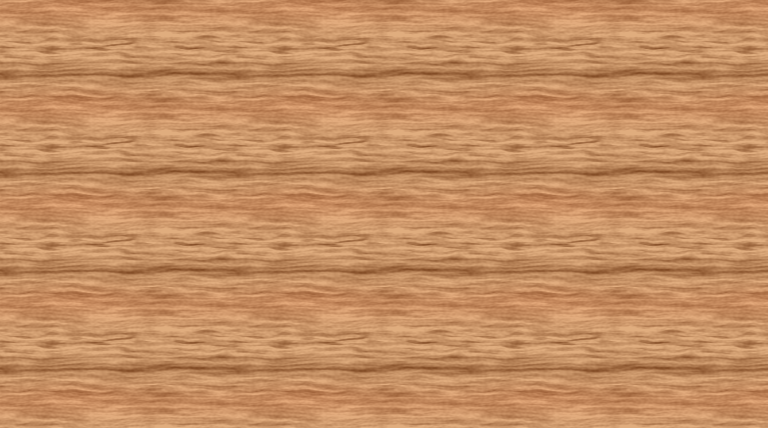
Write a WebGL 2 fragment shader that draws this texture.

```glsl
#version 300 es
precision highp float;
// Tiled wood planking: one wide, low tile of horizontal grain repeats about
// 3.3 times across and 4.4 times down. Wrapped gradient noise gives the fibres
// and pores; soft bands give the dark seam and the tonal drift in each tile.

uniform vec2 u_resolution;
out vec4 fragColor;

const vec2 TILE_SIZE = vec2(0.543, 0.2294);   // in canvas heights
const vec2 TILE_ORIGIN = vec2(0.4525, 0.376); // measured from the top left
const vec3 DARK_WOOD = vec3(0.62, 0.41, 0.25);
const vec3 LIGHT_WOOD = vec3(0.85, 0.65, 0.47);
const vec3 RED_TINT = vec3(0.015, -0.012, -0.012);

// Random unit vector for a lattice point.
vec2 gradientAt(vec2 cell, float seed) {
    vec3 q = fract(vec3(cell.xyx + seed) * vec3(0.1031, 0.1030, 0.0973));
    q += dot(q, q.yzx + 33.33);
    float angle = 6.28318 * fract((q.x + q.y) * q.z);
    return vec2(cos(angle), sin(angle));
}

float cornerValue(vec2 cell, vec2 corner, vec2 local, vec2 cells, float seed) {
    return dot(gradientAt(mod(cell + corner, cells), seed), local - corner);
}

// Gradient noise that wraps over the unit tile, with cells.x by cells.y cells.
float tileNoise(vec2 p, vec2 cells, float seed) {
    vec2 cell = floor(p * cells);
    vec2 local = fract(p * cells);
    vec2 w = local * local * local * (local * (local * 6.0 - 15.0) + 10.0);
    float a = cornerValue(cell, vec2(0, 0), local, cells, seed);
    float b = cornerValue(cell, vec2(1, 0), local, cells, seed);
    float c = cornerValue(cell, vec2(0, 1), local, cells, seed);
    float d = cornerValue(cell, vec2(1, 1), local, cells, seed);
    return mix(mix(a, b, w.x), mix(c, d, w.x), w.y);
}

// Soft horizontal band on a wrapped axis.
float softBand(float y, float center, float halfWidth) {
    float d = (fract(y - center + 0.5) - 0.5) / halfWidth;
    return exp(-d * d);
}

// Slow light and dark drift down the tile, with the seam near its top.
float seamProfile(float y) {
    float tone = 0.74;
    tone -= 0.42 * softBand(y, 0.11, 0.045);
    tone -= 0.10 * softBand(y, 0.42, 0.16);
    tone += 0.15 * softBand(y, 0.95, 0.05);
    tone += 0.07 * softBand(y, 0.24, 0.05);
    return tone + 0.06 * softBand(y, 0.70, 0.15);
}

// Thin dark growth lines beside the seam, broken along their length.
float seamLines(vec2 p) {
    float strength = 0.75 + 0.9 * tileNoise(p, vec2(7, 5), 71.0);
    float lines = 0.62 * softBand(p.y, 0.005, 0.014);
    lines += 0.45 * softBand(p.y, 0.125, 0.016);
    lines += 0.25 * softBand(p.y, 0.075, 0.012);
    lines += 0.30 * softBand(p.y, 0.19, 0.012);
    return lines * strength;
}

// Short dark pores, gathered in two zones of the tile.
float pores(vec2 p) {
    float zone = 0.25 + softBand(p.y, 0.84, 0.11) + 0.6 * softBand(p.y, 0.32, 0.05);
    float marks = smoothstep(0.08, 0.42, tileNoise(p, vec2(9, 30), 23.0));
    return zone * marks;
}

// Layered fibres, from broad strands to fine flecks.
float fibres(vec2 p) {
    float strands = 0.75 * tileNoise(p, vec2(4, 23), 5.0);
    strands += 0.50 * tileNoise(p, vec2(13, 41), 41.0);
    strands += 0.22 * tileNoise(p, vec2(60, 52), 87.0);
    return strands + 0.20 * tileNoise(p, vec2(3, 4), 13.0);
}

vec3 woodColor(vec2 p) {
    // Gentle waves keep the grain from running dead straight.
    vec2 grain = p;
    grain.y += 0.030 * tileNoise(p, vec2(4, 3), 3.0);
    grain.y += 0.012 * tileNoise(p, vec2(14, 9), 31.0);

    // A faint ruddy smudge sits in the middle of every tile.
    vec2 offset = (p - vec2(0.5, 0.36)) / vec2(0.22, 0.12);
    float smudge = exp(-dot(offset, offset));

    float tone = seamProfile(grain.y) + fibres(grain);
    tone -= seamLines(grain) + 0.50 * pores(grain) + 0.12 * smudge;
    tone = clamp(tone, -0.45, 1.12);

    float redness = softBand(p.y, 0.47, 0.17) + 0.5 * smudge;
    return mix(DARK_WOOD, LIGHT_WOOD, tone) + RED_TINT * redness;
}

void main() {
    vec2 canvas = gl_FragCoord.xy / u_resolution.y;
    vec2 fromTop = vec2(canvas.x, 1.0 - canvas.y);
    vec2 tile = fract((fromTop - TILE_ORIGIN) / TILE_SIZE);
    fragColor = vec4(woodColor(tile), 1.0);
}
```
